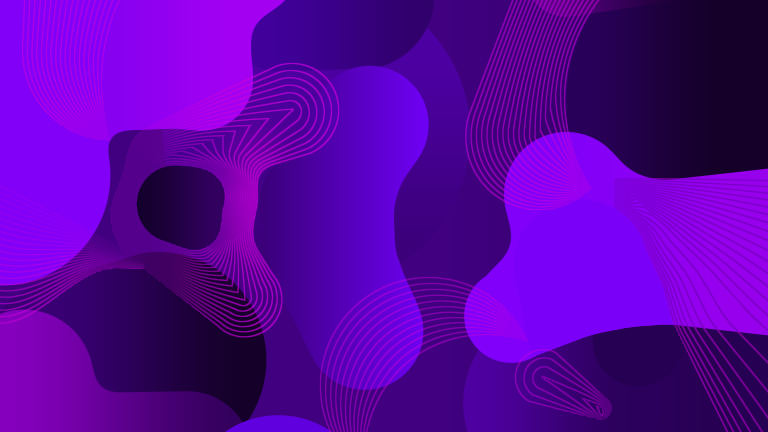
A Shadertoy shader for this background:

```glsl
// Overlapping liquid blobs in violet, with sheaves of fine magenta lines.
// Blobs are smooth unions of balls and pills; each sheaf is a set of level
// lines interpolated between two blob outlines. Canvas is 16 by 9 units.

float ball(vec2 p, float x, float y, float r) { return length(p - vec2(x, y)) - r; }

// Capsule from a to b; z holds the radius at each end.
float pill(vec2 p, vec3 a, vec3 b) {
    vec2 ab = b.xy - a.xy;
    float h = clamp(dot(p - a.xy, ab) / dot(ab, ab), 0.0, 1.0);
    return length(p - a.xy - ab * h) - mix(a.z, b.z, h);
}

// Smooth union with fillet size k.
float blend(float a, float b, float k) {
    float h = max(k - abs(a - b), 0.0) / k;
    return min(a, b) - h * h * k * 0.25;
}

float pixel() { return 9.0 / iResolution.y; }

float cover(float d) { return 1.0 - smoothstep(-0.7 * pixel(), 0.7 * pixel(), d); }

void paint(inout vec3 col, float d, vec3 tint) { col = mix(col, tint, cover(d)); }

// Lines lying inside the outer outline and outside the inner one.
float sheaf(float outer, float inner, float count) {
    float v = clamp(-outer / max(inner - outer, 0.001), 0.0, 1.0) * count;
    float rate = max(fwidth(v), 0.0001);
    float dist = abs(fract(v) - 0.5) / rate * pixel();
    float line = 1.0 - smoothstep(0.0, max(0.026, 1.1 * pixel()), dist);
    line = mix(line, 0.5, smoothstep(0.35, 0.8, rate));
    return line * cover(outer) * cover(-inner);
}

// Horizontal two-colour gradient.
vec3 ramp(float x, float x0, float x1, vec3 a, vec3 b) {
    return mix(a, b, smoothstep(x0, x1, x));
}

void mainImage(out vec4 fragColor, in vec2 fragCoord) {
    vec2 p = fragCoord / iResolution.xy * vec2(16.0, 9.0);
    float x = p.x;
    vec3 magenta = vec3(0.78, 0.0, 0.86);

    // Backdrop and the faint disc behind the centre
    vec3 col = ramp(x, 9.0, 15.5, vec3(0.25, 0.0, 0.50), vec3(0.15, 0.0, 0.32));
    paint(col, ball(p, 6.6, 6.2, 3.2),
          mix(vec3(0.23, 0.0, 0.47), vec3(0.30, 0.0, 0.64), smoothstep(3.0, 8.5, p.y)));
    paint(col, pill(p, vec3(5.9, 8.8, 1.3), vec3(7.5, 9.1, 1.55)),
          ramp(x, 5.5, 9.0, vec3(0.25, 0.0, 0.60), vec3(0.19, 0.0, 0.42)));

    // Dark upper right corner with a plum rim
    float night = ball(p, 15.2, 6.9, 3.4);
    float corner = min(night, max(13.0 - x, 6.0 - p.y));
    paint(col, corner, ramp(x, 12.0, 15.2, vec3(0.16, 0.0, 0.35), vec3(0.08, 0.0, 0.16)));
    paint(col, pill(p, vec3(11.8, 9.5, 0.85), vec3(13.8, 9.8, 0.85)),
          ramp(x, 10.8, 14.6, vec3(0.38, 0.0, 0.57), vec3(0.10, 0.0, 0.20)));

    // Lower right shades
    paint(col, ball(p, 11.7, 0.6, 2.05),
          ramp(x, 9.7, 13.2, vec3(0.31, 0.0, 0.63), vec3(0.17, 0.0, 0.36)));
    paint(col, ball(p, 13.3, 1.9, 0.95), vec3(0.15, 0.0, 0.32));

    // Bright right blob, with a bluer core
    float right = blend(ball(p, 11.8, 4.95, 1.3),
                        pill(p, vec3(10.65, 2.42, 0.98), vec3(12.6, 3.7, 1.5)), 0.7);
    right = blend(right, pill(p, vec3(13.0, 3.75, 1.4), vec3(17.0, 3.75, 1.85)), 0.6);
    float core = blend(pill(p, vec3(12.1, 3.45, 1.4), vec3(12.4, 2.6, 1.4)),
                       pill(p, vec3(12.4, 2.4, 1.4), vec3(13.4, -0.8, 1.9)), 0.4);
    paint(col, right, ramp(x, 11.0, 15.5, vec3(0.50, 0.0, 0.98), vec3(0.59, 0.0, 0.93)));
    paint(col, max(right, core), vec3(0.48, 0.0, 0.97));

    // Dark lower left blob
    paint(col, pill(p, vec3(1.5, 1.2, 2.0), vec3(3.3, 1.5, 2.25)),
          ramp(x, 1.0, 5.3, vec3(0.22, 0.0, 0.45), vec3(0.08, 0.0, 0.16)));

    // Central waisted blob
    float centre = blend(ball(p, 7.7, 6.4, 1.23),
                         pill(p, vec3(6.8, 4.7, 1.4), vec3(6.95, 3.5, 1.3)), 0.8);
    centre = blend(centre, ball(p, 7.6, 2.1, 1.22), 0.8);
    paint(col, centre, mix(vec3(0.23, 0.0, 0.48), vec3(0.43, 0.0, 0.95),
                           clamp((x - 5.5) / 3.3, 0.0, 1.0)));

    // Ring outline, its glowing right side and its dark hole
    float hole = blend(ball(p, 3.65, 4.75, 0.8), ball(p, 4.1, 4.9, 0.58), 0.2);
    hole = blend(hole, ball(p, 4.05, 4.35, 0.55), 0.2);
    float ring = blend(pill(p, vec3(3.4, 5.7, 0.75), vec3(6.1, 6.72, 1.03)),
                       ball(p, 4.2, 4.9, 1.18), 0.5);
    ring = blend(ring, pill(p, vec3(3.5, 4.5, 1.2), vec3(5.1, 2.75, 0.82)), 0.5);
    vec2 glow = (p - vec2(5.3, 4.8)) / vec2(0.6, 1.2);
    col = mix(col, vec3(0.62, 0.0, 0.76), 0.75 * cover(ring) * exp(-dot(glow, glow)));
    paint(col, hole, ramp(x, 2.9, 4.7, vec3(0.08, 0.0, 0.18), vec3(0.20, 0.0, 0.38)));

    // Bright upper left blob, pinker beyond a hidden arc
    float left = blend(ball(p, 0.0, 5.35, 2.3),
                       pill(p, vec3(1.0, 7.8, 1.6), vec3(4.2, 7.35, 1.02)), 0.6);
    left = min(left, ball(p, 1.5, 8.8, 2.5));
    left = blend(left, pill(p, vec3(4.2, 7.35, 1.02), vec3(4.2, 9.5, 1.05)), 0.2);
    left = blend(left, ball(p, 5.0, 9.9, 1.3), 0.5);
    float arc = ball(p, 6.5, 7.2, 4.35);
    paint(col, left, vec3(0.51, 0.0, 0.97));
    paint(col, max(left, max(arc, 6.0 - p.y)),
          ramp(x, 2.0, 5.2, vec3(0.53, 0.0, 0.94), vec3(0.64, 0.0, 0.95)));

    // Foreground blobs along the bottom
    float plum = blend(ball(p, 0.5, 1.1, 1.45),
                       pill(p, vec3(1.0, -0.6, 1.4), vec3(3.9, -0.5, 1.35)), 0.6);
    paint(col, plum, ramp(x, 0.0, 5.2, vec3(0.52, 0.0, 0.74), vec3(0.20, 0.0, 0.36)));
    paint(col, ball(p, 5.8, -1.6, 1.95), vec3(0.38, 0.0, 0.87));

    // Line sheaves on the left
    float lines = sheaf(pill(p, vec3(2.3, 7.95, 1.88), vec3(2.4, 10.0, 1.9)), arc, 18.0) * 0.6;
    lines = max(lines, sheaf(ring, hole, 20.0) * mix(0.3, 0.75, smoothstep(3.0, 5.5, x)));
    float low = 2.2 + 1.2 * smoothstep(0.0, 2.4, x), high = 5.2 - 0.53 * x;
    float wing = sheaf(max(low - p.y, x - 3.0), high - p.y, 22.0);
    lines = max(lines, wing * mix(0.65, 0.15, smoothstep(low, high, p.y)));

    // Line sheaves at the right and the bottom
    lines = max(lines, 0.6 * sheaf(pill(p, vec3(11.2, 6.15, 1.55), vec3(12.9, 10.0, 1.75)), night, 20.0));
    lines = max(lines, 0.5 * sheaf(ball(p, 8.9, 1.0, 2.28), ball(p, 10.2, -0.6, 2.6), 12.0));
    lines = max(lines, 0.5 * sheaf(pill(p, vec3(11.3, 1.15, 0.65), vec3(12.5, 0.5, 0.25)),
                                   ball(p, 12.6, 0.2, 0.05), 12.0));
    col = mix(col, magenta, lines);
    float fan = sheaf(max(p.y - 5.3, 12.8 - x), core, 24.0);
    col = mix(col, mix(magenta, vec3(0.40, 0.0, 0.66), cover(right)), fan * 0.55);

    fragColor = vec4(col, 1.0);
}
```
